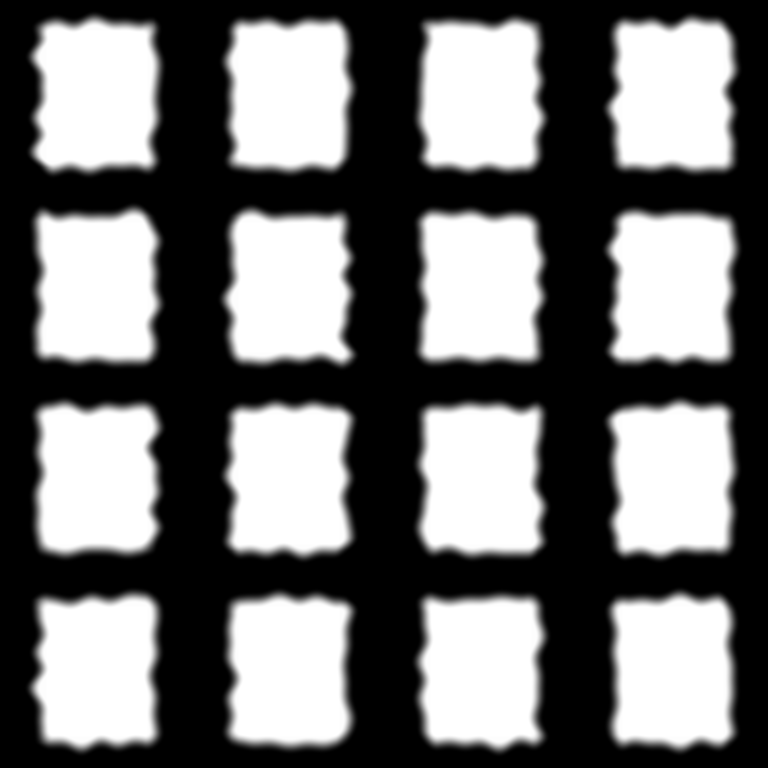
This pattern is drawn by a Shadertoy shader. Its source:

```glsl
// A four by four grid of soft white upright panels on black, each with wavy worn edges.
// Every panel is a rounded box distance whose four sides are pushed in and out by
// layered sines with hashed phases; a wide falloff then blurs the outline.

const float TAU = 6.2831853;
const float GRID = 4.0;

vec3 hash3(vec3 p) {
    p = fract(p * vec3(0.1031, 0.1030, 0.0973) + 0.137);
    p += dot(p, p.yzx + 33.33);
    return fract((p.xxy + p.yzz) * p.zyx);
}

// Offset of one side at position t along it; the seed picks cell and side
float wavyEdge(float t, vec3 seed) {
    vec3 phase = hash3(seed);
    vec3 variation = hash3(seed + 17.0);
    vec3 frequency = vec3(1.2, 3.2, 5.0) + variation.zxy;
    vec3 strength = vec3(0.010, 0.009, 0.007) * (0.5 + variation);
    return dot(strength, sin(TAU * (frequency * t + phase)));
}

// Signed distance to a rounded box with four independent wavy sides
float panelDistance(vec2 p, vec2 cell) {
    vec2 halfSize = vec2(0.298, 0.374);
    vec2 side = step(0.0, p);
    vec2 along = clamp(p, -halfSize, halfSize);
    vec2 wobble = vec2(wavyEdge(along.y, vec3(cell, 1.0 + side.x)),
                       0.8 * wavyEdge(along.x, vec3(cell, 5.0 + side.y)));
    float radius = 0.06;
    vec2 q = abs(p) - halfSize - wobble + radius;
    return length(max(q, 0.0)) + min(max(q.x, q.y), 0.0) - radius;
}

void mainImage(out vec4 fragColor, in vec2 fragCoord) {
    vec2 uv = fragCoord / iResolution.xy * GRID;
    vec2 cell = mod(floor(uv), GRID);
    vec2 p = fract(uv) - vec2(0.505, 0.503);

    // Blurred outline with a longer dark tail
    float d = panelDistance(p, cell);
    float glow = pow(1.0 - smoothstep(-0.036, 0.052, d), 1.25);

    // Barely darker rim around a clean inner rectangle
    vec2 inner = abs(p) - vec2(0.262, 0.338);
    float rim = smoothstep(-0.005, 0.005, max(inner.x, inner.y));
    fragColor = vec4(vec3(glow * (1.0 - 0.008 * rim)), 1.0);
}
```
